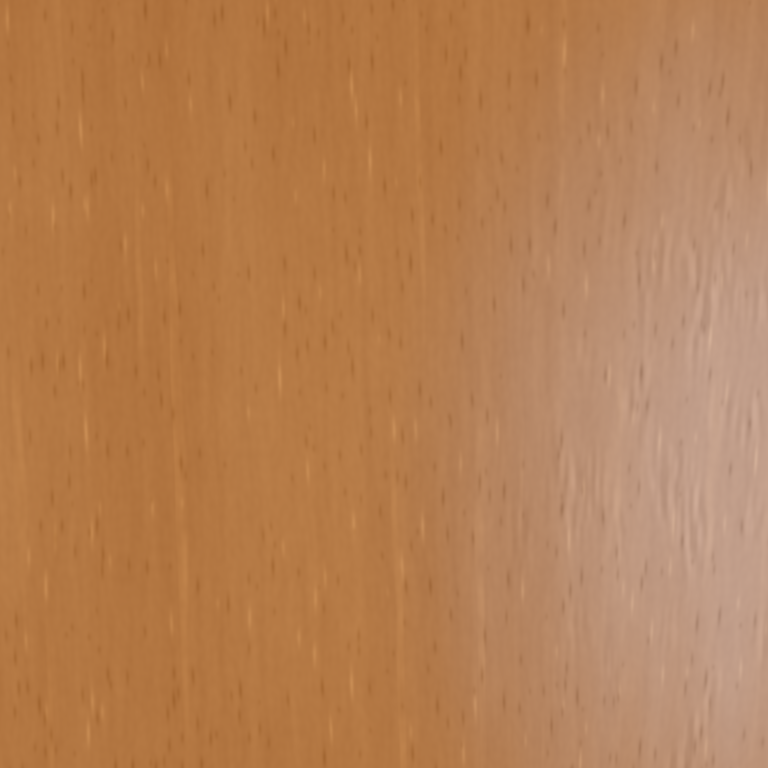
Reproduce this texture procedurally as a Shadertoy shader.

```glsl
// Varnished brown wood with fine upright grain and a soft sheen at the right edge.

#define WOOD_DARK    vec3(0.682, 0.442, 0.236)
#define WOOD_LIGHT   vec3(0.722, 0.492, 0.285)
#define SHEEN_EDGE   vec3(0.703, 0.500, 0.345)
#define SHEEN_CORE   vec3(0.757, 0.618, 0.540)
#define SHEEN_CENTER vec2(1.02, 0.36)
#define SHEEN_SIZE   vec2(0.36, 0.55)
#define GRAIN_DEPTH  0.030
#define PORE_DEPTH   0.075
#define FLECK_GLOW   0.075
#define RELIEF       0.085

float hash(vec2 p, float seed) {
    vec3 q = fract(vec3(p.xyx) * vec3(0.1031, 0.1030, 0.0973) + seed * 0.137);
    q += dot(q, q.yzx + 33.33);
    return fract((q.x + q.y) * q.z);
}

vec2 gradientAt(vec2 cell) {
    float angle = 6.2832 * hash(cell, 1.0);
    return vec2(cos(angle), sin(angle));
}

// Gradient noise, roughly -0.7 to 0.7
float noise(vec2 p) {
    vec2 i = floor(p), f = fract(p);
    vec2 u = f * f * f * (f * (f * 6.0 - 15.0) + 10.0);
    vec2 e = vec2(1.0, 0.0);
    float low  = mix(dot(gradientAt(i), f), dot(gradientAt(i + e), f - e), u.x);
    float high = mix(dot(gradientAt(i + e.yx), f - e.yx),
                     dot(gradientAt(i + e.xx), f - e.xx), u.x);
    return mix(low, high, u.y);
}

// Soft upright dashes, one candidate per cell of a jittered grid
float dashes(vec2 p, vec2 grid, vec2 halfSize, float density, float seed) {
    vec2 home = floor(p * grid);
    float sum = 0.0;
    for (int y = -1; y <= 1; y++)
    for (int x = -1; x <= 1; x++) {
        vec2 cell = home + vec2(x, y);
        vec2 center = (cell + vec2(hash(cell, seed), hash(cell, seed + 1.0))) / grid;
        float size = hash(cell, seed + 2.0);
        float present = step(hash(cell, seed + 3.0), density);
        vec2 d = (p - center) / (halfSize * vec2(1.0, mix(0.5, 1.6, size)));
        sum += present * mix(0.4, 1.0, size) * exp(-dot(d, d));
    }
    return min(sum, 1.3);
}

// Raised ridges in the varnish, lit from one side
float ridges(vec2 p) {
    float left  = noise(p * vec2(95.0, 20.0) + 7.0);
    float right = noise((p + vec2(0.0045, 0.002)) * vec2(95.0, 20.0) + 7.0);
    return (right - left) * smoothstep(-0.1, 0.35, noise(p * vec2(17.0, 7.0) + 40.0));
}

void mainImage(out vec4 fragColor, in vec2 fragCoord) {
    vec2 uv = fragCoord / iResolution.xy;

    // Grain direction: upright, leaning slightly toward the right side
    float lean = mix(0.03, -0.06, smoothstep(0.55, 0.95, uv.x));
    vec2 p = uv + vec2(lean * (uv.y - 0.5) + 0.004 * noise(uv * vec2(4.0, 7.0)), 0.0);

    // Broad wood tone with long bands
    float tone = 0.5 + 0.45 * noise(p * vec2(3.0, 2.2) + 3.0)
               + 0.40 * noise(p * vec2(15.0, 0.9) + 11.0)
               + 0.15 * (1.0 - 4.0 * abs(uv.y - 0.45));
    vec3 color = mix(WOOD_DARK, WOOD_LIGHT, clamp(tone, 0.0, 1.0));

    // Sheen, broken up a little along the grain
    vec2 d = (uv - SHEEN_CENTER) / SHEEN_SIZE;
    float sheen = exp(-dot(d, d));
    sheen *= 1.0 + 0.16 * noise(p * vec2(22.0, 3.0) + 21.0);
    color = mix(color, SHEEN_EDGE, smoothstep(0.04, 0.35, sheen));
    color = mix(color, SHEEN_CORE, smoothstep(0.12, 0.98, sheen));

    // Long streaks, short fibres and a faint mottle
    float grain = 0.55 * noise(p * vec2(58.0, 1.6) + 5.0)
                + 0.50 * noise(p * vec2(110.0, 14.0) + 17.0)
                + 0.40 * noise(p * vec2(120.0, 75.0) + 29.0);
    color += GRAIN_DEPTH * grain * vec3(1.0, 1.0, 0.85);

    // Dark pores and pale flecks
    float pores = dashes(p, vec2(60.0, 26.0), vec2(0.0026, 0.008), 0.30, 2.0);
    float flecks = dashes(p, vec2(34.0, 15.0), vec2(0.0026, 0.013), 0.22, 9.0);
    color -= PORE_DEPTH * pores * mix(0.75, 1.1, sheen);
    color += FLECK_GLOW * flecks * vec3(1.0, 1.0, 0.8);

    // A few long pale lines, interrupted along their length
    float lines = smoothstep(0.26, 0.50, noise(p * vec2(46.0, 1.3) + 61.0));
    lines *= 0.5 + 0.8 * noise(p * vec2(70.0, 18.0) + 71.0);
    color += 0.6 * FLECK_GLOW * lines * vec3(1.0, 0.95, 0.7);

    // Ridges show only where the sheen falls
    color += RELIEF * ridges(p) * smoothstep(0.15, 0.75, sheen);

    fragColor = vec4(clamp(color, 0.0, 1.0), 1.0);
}
```
